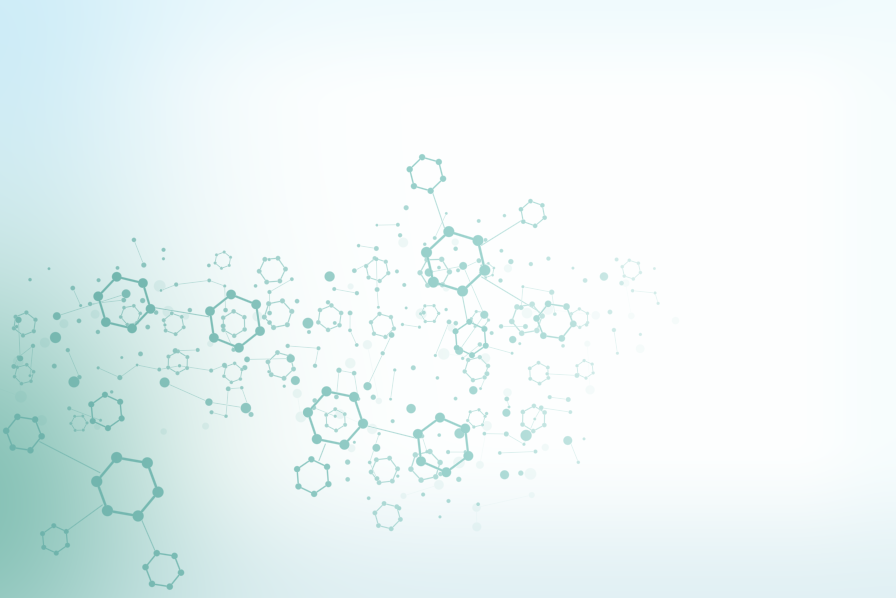
A Shadertoy shader for this background:

```glsl
// Pale teal backdrop with a drifting cloud of hexagonal molecules, dots and thin bonds.

const float PI = 3.14159;

// Main molecules: centre and radius, in units of canvas height.
const vec3 RINGS[15] = vec3[15](
    vec3(.762, .563, .051), vec3(.713, .709, .029), vec3(.891, .643, .021),
    vec3(.208, .494, .045), vec3(.393, .463, .045), vec3(.561, .301, .047),
    vec3(.741, .256, .046), vec3(.213, .186, .052), vec3(.092, .098, .023),
    vec3(.273, .047, .030), vec3(.787, .434, .028), vec3(.928, .463, .031),
    vec3(.523, .203, .029), vec3(.040, .275, .030), vec3(.178, .312, .028));

// Pairs of molecules joined by a bond.
const ivec2 BONDS[10] = ivec2[10](
    ivec2(0, 1), ivec2(0, 2), ivec2(0, 11), ivec2(0, 10), ivec2(3, 4),
    ivec2(5, 6), ivec2(5, 12), ivec2(7, 8), ivec2(7, 9), ivec2(7, 13));

vec3 hash3(vec2 cell, float seed) {
    vec3 h = fract(vec3(cell.xyx + seed) * vec3(.1031, .1030, .0973));
    h += dot(h, h.yxz + 33.33);
    return fract((h.xxy + h.yzz) * h.zyx);
}

// Antialiased coverage of a signed distance.
float cover(float d) {
    float soft = .8 / iResolution.y;
    return 1. - smoothstep(-soft, soft, d);
}

float segment(vec2 p, vec2 a, vec2 b) {
    vec2 ab = b - a;
    return length(p - a - ab * clamp(dot(p - a, ab) / dot(ab, ab), 0., 1.));
}

// Hexagon outline with a round atom at every corner.
float molecule(vec2 p, float radius, float tilt) {
    float a = mod(atan(p.y, p.x) - tilt + PI / 6., PI / 3.) - PI / 6.;
    vec2 q = length(p) * vec2(cos(a), abs(sin(a)));
    float atom = length(q - vec2(radius, 0)) - radius * .18;
    float edge = abs(dot(q, vec2(.866, .5)) - radius * .866) - radius * .04;
    return min(atom, edge);
}

// Density of the scattered parts: three overlapping ellipses.
float cloud(vec2 p) {
    float d = length((p - vec2(.75, .395)) / vec2(.26, .29));
    d = min(d, length((p - vec2(.26, .43)) / vec2(.34, .17)));
    d = min(d, length((p - vec2(1., .5)) / vec2(.15, .09)));
    return 1. - smoothstep(.75, 1.08, d);
}

vec2 site(vec2 cell, float size, float seed) {
    return (cell + .5 + .75 * (hash3(cell, seed).xy - .5)) * size;
}

bool occupied(vec2 cell, float size, float density, float seed) {
    return hash3(cell, seed + 7.).x < density * cloud(site(cell, size, seed));
}

// Jittered dots, some joined to a neighbour by a hairline.
float dots(vec2 p, float size, float radius, float density, float seed) {
    float ink = 0.;
    for (int k = 0; k < 9; k++) {
        vec2 cell = floor(p / size) + vec2(k % 3 - 1, k / 3 - 1);
        if (!occupied(cell, size, density, seed)) continue;
        vec3 h = hash3(cell, seed + 3.);
        vec2 a = site(cell, size, seed);
        ink = max(ink, cover(length(p - a) - radius * mix(.5, 1., h.x)));
        vec2 next = cell + (h.y < .5 ? vec2(1, 0) : vec2(0, 1));
        if (h.z < .6 && occupied(next, size, density, seed))
            ink = max(ink, .6 * cover(segment(p, a, site(next, size, seed)) - .0005));
    }
    return ink;
}

// Small molecules scattered one per grid cell.
float smallMolecules(vec2 p, float size, float seed) {
    vec2 cell = floor(p / size);
    if (!occupied(cell, size, .62, seed)) return 0.;
    vec3 h = hash3(cell, seed + 3.);
    vec2 centre = (cell + .5 + .3 * (h.xy - .5)) * size;
    return cover(molecule(p - centre, mix(.012, .026, h.z), h.x * PI));
}

// White centre, blue upper edge, grey-blue foot, teal glow at the lower left.
vec3 backdrop(vec2 p) {
    vec3 col = vec3(.992, .998, .997);
    col = mix(col, vec3(.92, .975, .99), .75 * smoothstep(.82, 1.02, p.y));
    col = mix(col, vec3(.95, .985, .99), .6 * smoothstep(1.32, 1.5, p.x));
    col = mix(col, vec3(.87, .935, .95), .9 * smoothstep(.27, -.02, p.y));
    vec2 sky = (p - vec2(-.02, .95)) / vec2(.32, .42);
    col = mix(col, vec3(.79, .92, .97), .85 * exp(-dot(sky, sky)));
    vec2 glow = (p - vec2(-.06, .17)) / vec2(.34, .40);
    return mix(col, vec3(.49, .74, .69), .93 * exp(-dot(glow, glow)));
}

void mainImage(out vec4 fragColor, in vec2 fragCoord) {
    vec2 p = fragCoord / iResolution.y;

    // Scattered parts, from faint ghosts to solid atoms
    float ink = .15 * dots(p + vec2(0, .04), .06, .010, .55, 41.);
    ink = max(ink, .8 * dots(p, .036, .0044, .62, 11.));
    ink = max(ink, .9 * dots(p, .075, .0095, .42, 23.));
    ink = max(ink, .75 * smallMolecules(p, .085, 5.));

    // Main molecules and their bonds
    for (int i = 0; i < 15; i++) {
        vec3 r = RINGS[i];
        ink = max(ink, cover(molecule(p - r.xy, r.z, .75 + .15 * sin(float(i) * 3.))));
    }
    for (int i = 0; i < 10; i++) {
        vec3 a = RINGS[BONDS[i].x], b = RINGS[BONDS[i].y];
        vec2 along = normalize(b.xy - a.xy);
        float d = segment(p, a.xy + along * a.z, b.xy - along * b.z);
        ink = max(ink, .75 * cover(d - .0008));
    }

    // Ink pales towards the right
    vec3 teal = mix(vec3(.43, .70, .67), vec3(.62, .83, .81), smoothstep(0., .9, p.x));
    ink *= 1. - .45 * smoothstep(.75, 1.1, p.x);
    fragColor = vec4(mix(backdrop(p), teal, ink), 1);
}
```
